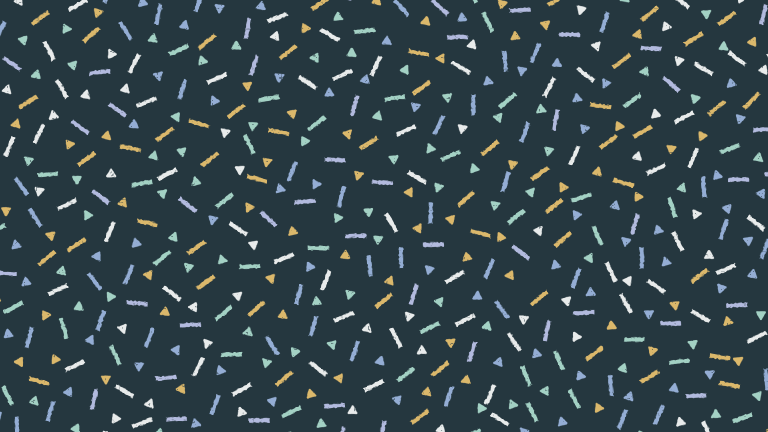
A Shadertoy shader for this pattern:

```glsl
// Chalky confetti: short pastel bars and small rounded triangles scattered on dark slate.

// Lengths are fractions of the canvas height
const float CELL = 0.0625;          // spacing of the scatter lattice
const float LATTICE_TILT = 0.46;    // hides the rows of the lattice
const float JITTER = 0.40;          // wander range, in cells
const vec2  BAR_HALF = vec2(0.0240, 0.0047);
const float BAR_BEND = 2.2;
const float TRI_HALF = 0.0088;
const float TRI_ROUND = 0.0026;
const float GRAIN = 0.0046;         // size of the chalk grain
const float ROUGHNESS = 0.0034;     // depth of the ragged edges
const float SPECK_LEVEL = 0.80;     // grain above this leaves a bare speck

const vec3 SLATE = vec3(0.147, 0.217, 0.248);
const vec3 PALETTE[5] = vec3[5](
    vec3(0.70, 0.73, 0.87),   // lavender
    vec3(0.58, 0.68, 0.83),   // blue
    vec3(0.64, 0.82, 0.77),   // mint
    vec3(0.86, 0.72, 0.42),   // gold
    vec3(0.91, 0.92, 0.92));  // white

// Favoured bar directions of each colour, in degrees
const vec4 BAR_ANGLES[5] = vec4[5](
    vec4(0.0, 76.0, 2.0, -40.0),
    vec4(68.0, -53.0, 92.0, 72.0),
    vec4(38.0, -68.0, 22.0, 5.0),
    vec4(36.0, 33.0, 40.0, -12.0),
    vec4(66.0, 25.0, -34.0, -62.0));

vec4 hash4(vec2 p) {
    vec4 q = fract(p.xyxy * vec4(0.1031, 0.1030, 0.0973, 0.1099));
    q += dot(q, q.wzxy + 33.33);
    return fract((q.xxyz + q.yzzw) * q.zywx);
}

float valueNoise(vec2 p) {
    vec2 i = floor(p), f = fract(p);
    f = f * f * (3.0 - 2.0 * f);
    float low = mix(hash4(i).x, hash4(i + vec2(1, 0)).x, f.x);
    float high = mix(hash4(i + vec2(0, 1)).x, hash4(i + vec2(1, 1)).x, f.x);
    return mix(low, high, f.y);
}

mat2 rotation(float a) {
    float c = cos(a), s = sin(a);
    return mat2(c, s, -s, c);
}

float barDistance(vec2 p, float bend) {
    p.y += bend * p.x * p.x;
    vec2 d = abs(p) - BAR_HALF;
    return length(max(d, 0.0)) + min(max(d.x, d.y), 0.0);
}

float triangleDistance(vec2 p) {
    const float K = sqrt(3.0);
    p.x = abs(p.x) - TRI_HALF;
    p.y += TRI_HALF / K;
    if (p.x + K * p.y > 0.0) p = vec2(p.x - K * p.y, -K * p.x - p.y) * 0.5;
    p.x -= clamp(p.x, -2.0 * TRI_HALF, 0.0);
    return -length(p) * sign(p.y) - TRI_ROUND;
}

void mainImage(out vec4 fragColor, in vec2 fragCoord) {
    vec2 uv = fragCoord / iResolution.y;
    float pixel = 1.0 / iResolution.y;

    // Chalk texture shared by all pieces
    float grain = valueNoise(uv / GRAIN + 40.0);
    float specks = smoothstep(SPECK_LEVEL, 0.95, valueNoise(uv / GRAIN * 1.3 + 300.0));
    float ragged = (grain - 0.5) * ROUGHNESS;

    mat2 tilt = rotation(LATTICE_TILT);
    vec2 home = floor(tilt * uv / CELL);
    vec3 color = SLATE;

    for (int y = -1; y <= 1; y++)
    for (int x = -1; x <= 1; x++) {
        vec2 id = home + vec2(x, y);
        vec4 place = hash4(id + 117.0);
        vec4 look = hash4(id + 571.0);
        vec2 center = (id + 0.5 + JITTER * (place.xy - 0.5)) * CELL;
        vec2 p = uv - center * tilt;   // row product undoes the tilt

        // Bars and triangles alternate so that neighbours never collide
        bool isBar = mod(id.x + id.y, 2.0) < 0.5;
        int hue = isBar ? int(look.x * 5.0) : 1 + int(look.x * 4.0);
        float d;
        if (isBar) {
            float angle = radians(BAR_ANGLES[hue][int(look.y * 4.0)] + 10.0 * (look.z - 0.5));
            d = barDistance(rotation(-angle) * p, BAR_BEND * (look.w - 0.5)) + ragged;
        } else {
            float angle = 1.5708 * floor(look.y * 4.0) + 0.7 * (look.z - 0.5);
            d = triangleDistance(rotation(angle) * p) + 0.4 * ragged;
        }

        float cover = 1.0 - smoothstep(-0.75 * pixel, 0.75 * pixel, d);
        float chalk = 1.0 - specks * (isBar ? 0.25 : 0.55);
        color = mix(color, PALETTE[hue], cover * chalk);
    }
    fragColor = vec4(color, 1.0);
}
```
